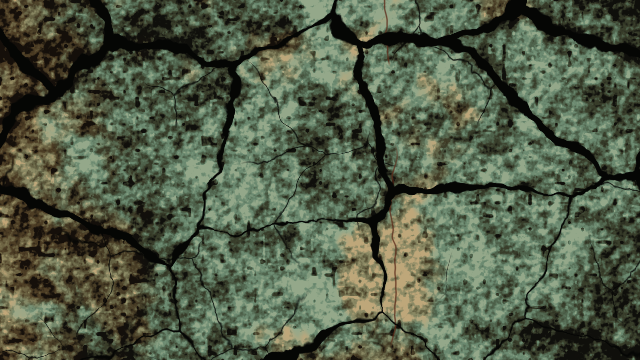
A Shadertoy shader for this texture:

```glsl
// Weathered green plaster split by dark cracks, with rusty patches and grain.
// Layered noise gives a tone that is looked up in a colour ramp; warped Voronoi
// borders form the wide cracks and, at a finer scale, the broken hairlines.

const vec3 SOOT  = vec3(0.06, 0.06, 0.045);
const vec3 OLIVE = vec3(0.22, 0.24, 0.165);
const vec3 MOSS  = vec3(0.31, 0.39, 0.30);
const vec3 SAGE  = vec3(0.42, 0.54, 0.44);
const vec3 PALE  = vec3(0.58, 0.66, 0.54);
const vec3 VOID  = vec3(0.018, 0.022, 0.016);
const vec3 RUST  = vec3(0.36, 0.17, 0.10);
const vec3 WARMTH = vec3(1.36, 0.99, 0.86);

float hash(vec2 p) {
    vec3 q = fract(vec3(p.xyx) * 0.1031);
    q += dot(q, q.yzx + 33.33);
    return fract((q.x + q.y) * q.z);
}

vec2 hash2(vec2 p) {
    return vec2(hash(p), hash(p + 57.3));
}

float noise(vec2 p) {
    vec2 i = floor(p), f = fract(p);
    f = f * f * (3.0 - 2.0 * f);
    return mix(mix(hash(i), hash(i + vec2(1, 0)), f.x),
               mix(hash(i + vec2(0, 1)), hash(i + vec2(1, 1)), f.x), f.y);
}

float fbm(vec2 p, int octaves) {
    float sum = 0.0, total = 0.0, amp = 0.5;
    for (int i = 0; i < octaves; i++) {
        sum += amp * noise(p);
        total += amp;
        amp *= 0.55;
        p = mat2(1.6, 1.2, -1.2, 1.6) * p + 17.0;
    }
    return sum / total;
}

// Bends straight borders into ragged ones
vec2 warp(vec2 p, float freq, float amount) {
    return p + amount * (vec2(fbm(p * freq, 4), fbm(p * freq + 41.0, 4)) - 0.5);
}

// Distance to the nearest Voronoi border, in the units of p
float borderDistance(vec2 p, float scale, float seed) {
    p = p * scale + seed;
    vec2 cell = floor(p), f = fract(p), nearest = vec2(0.0);
    float best = 9.0, border = 9.0;
    for (int k = 0; k < 9; k++) {
        vec2 g = vec2(k % 3, k / 3) - 1.0;
        vec2 r = g + hash2(cell + g) - f;
        if (dot(r, r) < best) { best = dot(r, r); nearest = r; }
    }
    for (int k = 0; k < 25; k++) {
        vec2 g = vec2(k % 5, k / 5) - 2.0;
        vec2 r = g + hash2(cell + g) - f;
        vec2 gap = r - nearest;
        if (dot(gap, gap) > 1e-4)
            border = min(border, dot(0.5 * (r + nearest), normalize(gap)));
    }
    return border / scale;
}

// Coverage of a line of the given half width
float stroke(float dist, float halfWidth, float blur) {
    return 1.0 - smoothstep(halfWidth - blur, halfWidth + blur, dist);
}

vec3 ramp(float t) {
    vec3 c = mix(SOOT, OLIVE, smoothstep(0.14, 0.35, t));
    c = mix(c, MOSS, smoothstep(0.35, 0.50, t));
    c = mix(c, SAGE, smoothstep(0.50, 0.65, t));
    return mix(c, PALE, smoothstep(0.65, 0.82, t));
}

void mainImage(out vec4 fragColor, in vec2 fragCoord) {
    vec2 p = fragCoord / iResolution.y;
    vec2 uv = fragCoord / iResolution.xy;
    float blur = 0.8 / iResolution.y;

    // Surface tone: stains, mottling, grain and side-lit relief
    float stains = fbm(p * 3.2 + 5.0, 5) - 0.5;
    float mottle = fbm(p * 15.0, 4) - 0.5;
    float grain = fbm(p * 62.0, 3) - 0.5;
    float relief = fbm(p * 42.0, 3) - fbm(p * 42.0 + vec2(-0.2, 0.25), 3);
    float vignette = smoothstep(0.45, 1.1, length((uv - 0.5) * vec2(1.6, 1.4)));
    float tone = 0.57 + 0.85 * stains + 0.75 * mottle + 0.75 * grain
               - 0.55 * relief - 0.27 * vignette;

    // Rusty patches, strongest along the left side
    float leftSide = 1.0 - smoothstep(0.08, 0.34, p.x + 0.5 * mottle + 0.3 * stains);
    float patches = smoothstep(0.53, 0.64, fbm(p * 3.6 + 23.0, 5) + 0.2 * mottle);
    float warm = max(leftSide, 0.8 * patches);
    tone -= 0.06 * warm;

    // Pits and pale flecks
    tone -= 0.35 * smoothstep(0.80, 0.93, noise(p * 55.0 + 9.0));
    tone += 0.18 * smoothstep(0.82, 0.95, noise(p * 75.0 + 31.0));

    // Wide cracks with varying width, soft shade at their lips
    vec2 bent = warp(warp(p, 4.5, 0.13), 24.0, 0.025);
    float crackDist = borderDistance(bent, 2.1, 3.0);
    float crackWidth = mix(0.0025, 0.0135, smoothstep(0.3, 0.7, noise(p * 2.6 + 13.0)));
    crackWidth *= 0.65 + 0.7 * noise(p * 28.0);
    tone -= 0.16 * exp(-max(crackDist - crackWidth, 0.0) * 90.0);

    vec3 color = ramp(tone) * mix(vec3(1.0), WARMTH, warm);

    // Broken hairlines and one rusty vertical seam
    float hairDist = borderDistance(bent, 3.7, 19.0);
    float hairMask = smoothstep(0.5, 0.62, noise(p * 4.0 + 7.0));
    color = mix(color, VOID, 0.85 * hairMask * stroke(hairDist, 0.0017, blur));
    float seamX = 1.08 + 0.06 * (fbm(vec2(p.y * 7.0, 2.0), 4) - 0.5);
    float seamMask = smoothstep(0.3, 0.5, noise(vec2(p.y * 9.0, 8.0)));
    color = mix(color, RUST, 0.8 * seamMask * stroke(abs(p.x - seamX), 0.002, blur));

    color = mix(color, VOID, stroke(crackDist, crackWidth, blur));
    fragColor = vec4(color, 1.0);
}
```
